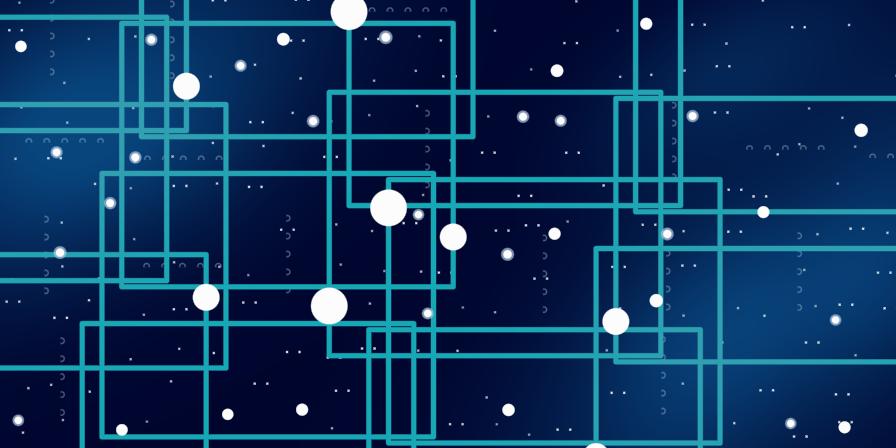
Reproduce this background procedurally as a Shadertoy shader.

```glsl
const vec3 NAVY = vec3(0.0, 0.02, 0.18);
const vec3 BLUE = vec3(0.03, 0.27, 0.49);
const vec3 TEAL = vec3(0.09, 0.66, 0.71);
const vec3 MUTED_TEAL = vec3(0.27, 0.60, 0.68);
const vec3 PALE = vec3(0.66, 0.76, 0.85);
const vec3 WHITE = vec3(0.99);

vec2 hash2(vec2 p) {
    vec3 q = fract(p.xyx * vec3(0.1031, 0.1030, 0.0973));
    q += dot(q, q.yzx + 33.33);
    return fract((q.xx + q.yz) * q.zy);
}

float gradientNoise(vec2 p) {
    vec2 i = floor(p), f = p - i;
    vec2 u = f * f * f * (f * (f * 6.0 - 15.0) + 10.0);
    vec2 e = vec2(0.0, 1.0);
    float a = dot(hash2(i) * 2.0 - 1.0, f);
    float b = dot(hash2(i + e.yx) * 2.0 - 1.0, f - e.yx);
    float c = dot(hash2(i + e.xy) * 2.0 - 1.0, f - e.xy);
    float d = dot(hash2(i + e.yy) * 2.0 - 1.0, f - e.yy);
    return mix(mix(a, b, u.x), mix(c, d, u.x), u.y);
}

float coverage(float dist, float pixel) {
    return clamp(0.5 - dist / pixel, 0.0, 1.0);
}

float boxDistance(vec2 p, vec2 halfSize) {
    vec2 d = abs(p) - halfSize;
    return length(max(d, 0.0)) + min(max(d.x, d.y), 0.0);
}

// Soft ellipse stretched along a unit axis
float glow(vec2 p, vec2 axis, vec2 radii) {
    vec2 q = vec2(dot(p, axis), dot(p, vec2(-axis.y, axis.x))) / radii;
    return exp(-dot(q, q));
}

// Offset from a jittered point in each cell
vec2 scatter(vec2 p, float cell, float jitter, float seed, out vec2 rnd) {
    vec2 id = floor(p / cell);
    rnd = hash2(id + seed);
    vec2 shift = (hash2(id + seed + 41.7) - 0.5) * jitter;
    return (fract(p / cell) - 0.5 - shift) * cell;
}

// Short rows and columns of tiny open arches
float arches(vec2 p, float pixel) {
    vec2 rnd;
    vec2 q = scatter(p, 0.27, 0.28, 7.0, rnd);
    if (rnd.y < 0.5) q = q.yx;
    q.x -= 0.04 * clamp(round(q.x / 0.04), -2.0, 2.0);
    float ring = abs(length(q) - 0.006) - 0.0016;
    return step(rnd.x, 0.42) * coverage(max(ring, -q.y - 0.002), pixel);
}

// Square specks, some of them in pairs
float stars(vec2 p, float pixel) {
    vec2 rnd;
    vec2 q = scatter(p, 0.088, 0.5, 19.0, rnd);
    if (rnd.y > 0.7) q.x = abs(q.x) - 0.014;
    float speck = coverage(boxDistance(q, vec2(0.0024)), pixel);
    return step(rnd.x, 0.62) * speck * mix(0.55, 0.95, rnd.y);
}

void mainImage(out vec4 fragColor, in vec2 fragCoord) {
    vec2 p = fragCoord / iResolution.y;
    float pixel = 1.3 / iResolution.y;

    // Diagonal blue haze over navy
    float haze = glow(p - vec2(0.20, 0.74), vec2(0.85, 0.53), vec2(0.52, 0.30));
    haze += glow(p - vec2(1.78, 0.34), vec2(0.77, 0.64), vec2(0.65, 0.29));
    haze += 0.45 * glow(p - vec2(1.62, 0.83), vec2(0.85, 0.53), vec2(0.35, 0.17));
    haze = clamp(haze * (1.0 + 0.35 * gradientNoise(p * 2.5)), 0.0, 1.0);
    vec3 col = mix(NAVY, BLUE, haze);

    // Faint marks and specks
    col = mix(col, PALE, 0.45 * arches(p, pixel));
    col = mix(col, WHITE, stars(p, pixel));

    // Equal frames on a low-discrepancy spread, with nodes on their sides
    const vec2 HALF_FRAME = vec2(0.37, 0.294);
    float frameDist = 1e3, nodeDist = 1e3;
    for (int i = 0; i < 15; i++) {
        float n = float(i);
        vec2 spread = fract(n * vec2(0.7549, 0.5698) + 0.5);
        vec2 q = p - mix(vec2(-0.02, -0.10), vec2(2.23, 1.10), spread);
        frameDist = min(frameDist, abs(boxDistance(q, HALF_FRAME)) - 0.0059);
        if (i % 3 != 2) {
            float side = spread.x < 0.5 ? 1.0 : -1.0;
            float along = hash2(vec2(n, 5.0)).x * 1.6 - 0.8;
            float radius = i % 4 == 0 ? 0.041 : 0.030;
            nodeDist = min(nodeDist, length(q - HALF_FRAME * vec2(side, along)) - radius);
        }
    }
    col = mix(col, mix(TEAL, MUTED_TEAL, 0.6 * haze), coverage(frameDist, pixel));

    // Small dots: solid white or with a pale rim
    vec2 rnd;
    float r = length(scatter(p, 0.2, 0.7, 63.0, rnd));
    float present = step(rnd.x, 0.58);
    float size = mix(0.0125, 0.0155, fract(rnd.x * 17.0));
    float core = rnd.y < 0.5 ? size : size * 0.66;
    col = mix(col, PALE, 0.75 * present * coverage(r - size, pixel));
    col = mix(col, WHITE, present * coverage(r - core, pixel));

    // Large nodes on top
    col = mix(col, WHITE, coverage(nodeDist, pixel));
    fragColor = vec4(col, 1.0);
}
```
